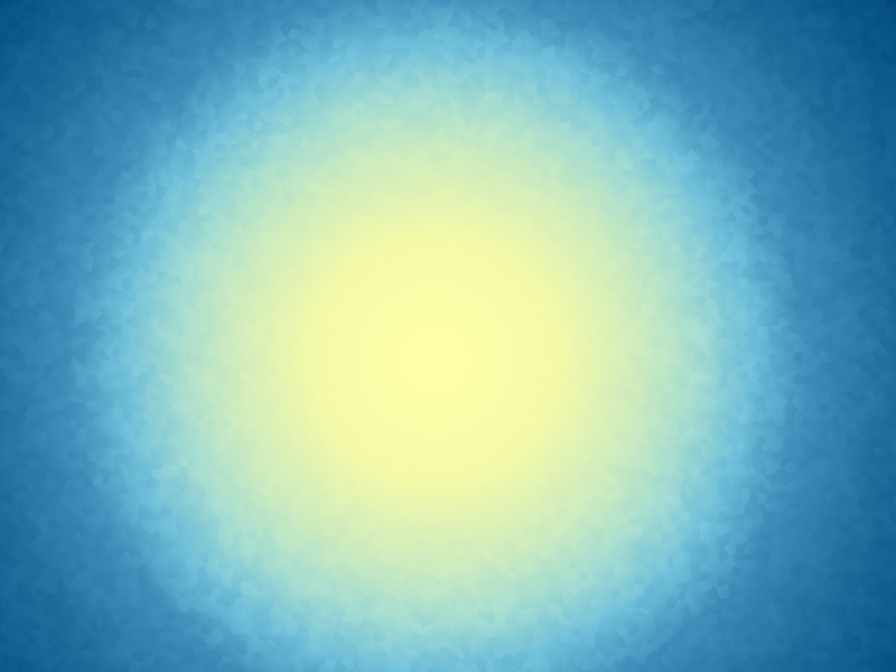
Give the GLSL for this background, as a WebGL 1 fragment shader.

```glsl
precision highp float;

uniform vec2 u_resolution;

const vec2 GLOW_CENTER = vec2(0.486, 0.465);
const float CELLS_PER_HEIGHT = 72.0;
const float CELL_SHARPNESS = 14.0;

vec2 hash2(vec2 p) {
  vec2 q = vec2(dot(p, vec2(127.1, 311.7)), dot(p, vec2(269.5, 183.3)));
  return fract(sin(q) * 43758.5);
}

// Soft cellular noise: a random tone per cell, blended narrowly at the borders.
float cellTone(vec2 p, float sharpness) {
  vec2 cell = floor(p);
  vec2 local = fract(p);
  float total = 0.0;
  float weightSum = 0.0;
  for (int y = -1; y <= 1; y++) {
    for (int x = -1; x <= 1; x++) {
      vec2 offset = vec2(float(x), float(y));
      vec2 id = cell + offset;
      vec2 toSeed = offset + hash2(id) - local;
      float weight = exp(-sharpness * dot(toSeed, toSeed));
      total += weight * hash2(id + 41.0).x;
      weightSum += weight;
    }
  }
  return total / max(weightSum, 1e-6) - 0.5;
}

// Broad, faint unevenness of the wash.
float layeredSines(vec2 p) {
  return sin(p.x * 9.0 + 2.0 * sin(p.y * 7.0)) * 0.6
       + sin(p.y * 21.0 - 1.5 * sin(p.x * 17.0)) * 0.4;
}

vec3 blendStop(vec3 color, vec3 next, float start, float end, float r) {
  return mix(color, next, clamp((r - start) / (end - start), 0.0, 1.0));
}

// Yellow heart, pale green, cyan rim, then deepening blue.
vec3 glowColor(float r) {
  vec3 color = vec3(1.0, 1.0, 0.66);
  color = blendStop(color, vec3(0.96, 0.98, 0.66), 0.0, 0.18, r);
  color = blendStop(color, vec3(0.80, 0.92, 0.75), 0.18, 0.31, r);
  color = blendStop(color, vec3(0.64, 0.86, 0.82), 0.31, 0.39, r);
  color = blendStop(color, vec3(0.44, 0.75, 0.85), 0.39, 0.465, r);
  color = blendStop(color, vec3(0.25, 0.56, 0.73), 0.465, 0.55, r);
  color = blendStop(color, vec3(0.12, 0.43, 0.61), 0.55, 0.68, r);
  return blendStop(color, vec3(0.0, 0.29, 0.50), 0.68, 0.87, r);
}

void main() {
  float aspect = u_resolution.x / u_resolution.y;
  vec2 pos = gl_FragCoord.xy / u_resolution.y;
  float radius = length(pos - GLOW_CENTER * vec2(aspect, 1.0));

  // Texture fades out toward the bright heart.
  float grain = smoothstep(0.08, 0.5, radius);
  float fine = cellTone(pos * CELLS_PER_HEIGHT, CELL_SHARPNESS);
  float coarse = cellTone(pos * CELLS_PER_HEIGHT * 0.45 + 17.0, CELL_SHARPNESS * 0.5);
  float tone = fine * 0.65 + coarse * 0.35;

  float unevenRadius = radius + grain * (0.022 * tone + 0.003 * layeredSines(pos));
  vec3 color = glowColor(unevenRadius) - grain * 0.025 * tone;
  gl_FragColor = vec4(clamp(color, 0.0, 1.0), 1.0);
}
```
